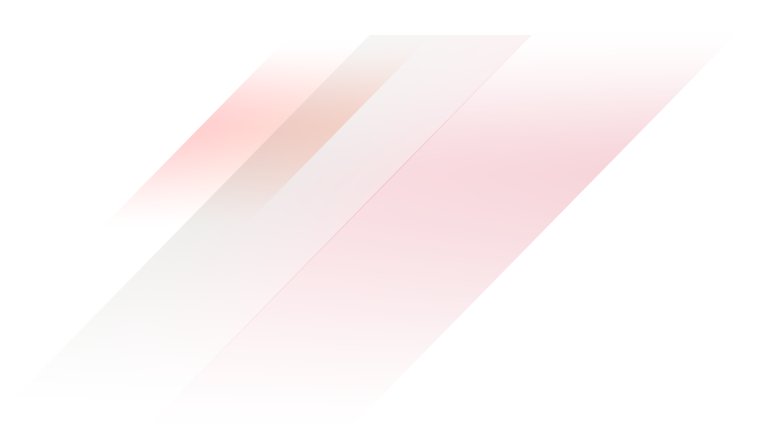
This background is drawn by a Shadertoy shader. Its source:

```glsl
// Three slanted translucent ribbons in pale pink, grey and coral on white.
// Each ribbon is a strip of a skewed coordinate, faded by depth from the top,
// and the tints are multiplied so that overlaps turn darker.

// Skew of the ribbons; lengths are in canvas heights
const float SLANT = 0.98;

// Ribbon extents across the slant: left edge, right edge
const vec2 CORAL_SPAN = vec2(0.741, 1.064);
const vec2 GREY_SPAN  = vec2(0.922, 1.292);
const vec2 ROSE_SPAN  = vec2(1.289, 1.757);

// Vertical fades: start, strongest point, end (depth below the top)
const vec3 CORAL_FADE = vec3(0.080, 0.300, 0.520);
const vec3 GREY_FADE  = vec3(0.080, 0.420, 0.930);
const vec3 ROSE_FADE  = vec3(0.050, 0.400, 0.980);
const float GREY_TOP_STRENGTH = 0.5;

// Tints at the left and right edge of each ribbon
const vec3 CORAL_LEFT  = vec3(1.000, 0.815, 0.815);
const vec3 CORAL_RIGHT = vec3(0.996, 0.880, 0.835);
const vec3 GREY_LEFT   = vec3(0.925, 0.925, 0.918);
const vec3 GREY_RIGHT  = vec3(0.969, 0.894, 0.906);
const vec3 ROSE_LEFT   = vec3(0.973, 0.859, 0.878);
const vec3 ROSE_RIGHT  = vec3(0.965, 0.838, 0.857);

// Antialiased coverage of a strip
float strip(float across, vec2 span, float softness) {
    return smoothstep(-softness, softness, across - span.x)
         * smoothstep(-softness, softness, span.y - across);
}

// Smooth increase up to the strongest point
float rise(float depth, vec3 fade) {
    return smoothstep(fade.x, fade.y, depth);
}

// Decrease after it, halfway between linear and smooth
float fall(float depth, vec3 fade) {
    float t = clamp((fade.z - depth) / (fade.z - fade.y), 0.0, 1.0);
    return mix(t, smoothstep(0.0, 1.0, t), 0.5);
}

// Tint of a ribbon, white where its strength is zero
vec3 ribbon(float across, vec2 span, vec3 left, vec3 right, float strength) {
    float t = clamp((across - span.x) / (span.y - span.x), 0.0, 1.0);
    return mix(vec3(1.0), mix(left, right, t), strength);
}

void mainImage(out vec4 fragColor, in vec2 fragCoord) {
    vec2 p = fragCoord / iResolution.y;
    float depth = 1.0 - p.y;
    float across = p.x + SLANT * depth;
    float pixel = 1.0 / iResolution.y;

    // Fading strength of each ribbon
    float coral = rise(depth, CORAL_FADE) * fall(depth, CORAL_FADE);
    float grey = mix(GREY_TOP_STRENGTH, 1.0, rise(depth, GREY_FADE))
               * fall(depth, GREY_FADE);
    float rose = rise(depth, ROSE_FADE) * fall(depth, ROSE_FADE);

    // Slanted sides, plus the crisp flat top of the grey ribbon
    coral *= strip(across, CORAL_SPAN, pixel);
    grey *= strip(across, GREY_SPAN, pixel)
          * smoothstep(-0.5 * pixel, 0.5 * pixel, depth - GREY_FADE.x);
    rose *= strip(across, ROSE_SPAN, pixel);

    // Multiply the layers over white
    vec3 color = ribbon(across, CORAL_SPAN, CORAL_LEFT, CORAL_RIGHT, coral)
               * ribbon(across, GREY_SPAN, GREY_LEFT, GREY_RIGHT, grey)
               * ribbon(across, ROSE_SPAN, ROSE_LEFT, ROSE_RIGHT, rose);

    fragColor = vec4(color, 1.0);
}
```
